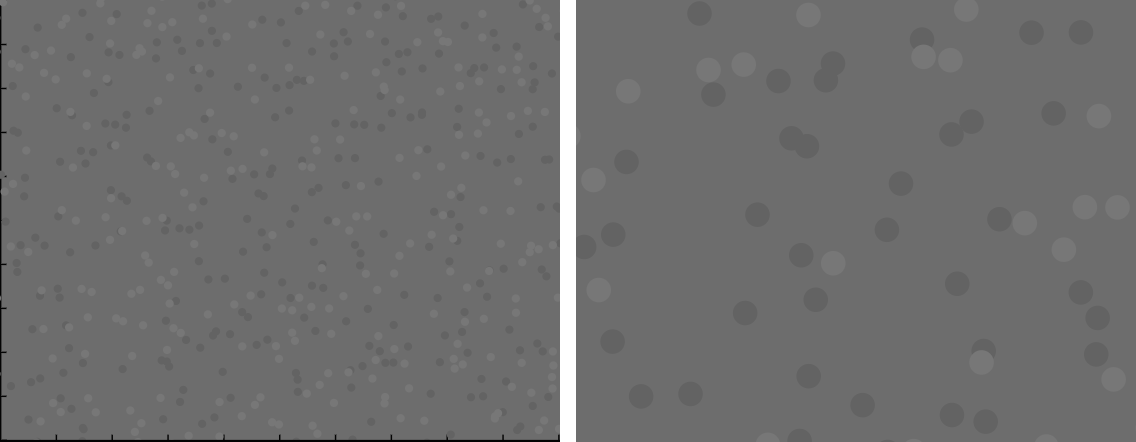
Left, the full canvas; right, a detail of the centre.
A Shadertoy shader for this pattern:

```glsl
// Faint light and dark dots scattered over a grey field, with black ticked axes on the left and bottom.

// Integer hash: three random values in 0..1 for a cell and dot index
vec3 hash3(ivec3 cell) {
    uvec3 v = uvec3(cell + 512) * 1664525u + 1013904223u;
    v.x += v.y * v.z; v.y += v.z * v.x; v.z += v.x * v.y;
    v ^= v >> 16u;
    v.x += v.y * v.z; v.y += v.z * v.x; v.z += v.x * v.y;
    return vec3(v >> 8u) / 16777216.0;
}

// Coverage of a shape from its signed distance, one pixel soft
float cover(float dist, float px) {
    return clamp(0.5 - dist / px, 0.0, 1.0);
}

// Signed distance to the nearest of evenly spaced tick lines
float tickLines(float x, float spacing) {
    return abs(x - spacing * round(x / spacing)) - 0.0013;
}

// Coverage of the scattered dots: x = dark, y = light
vec2 scatterDots(vec2 p, float px) {
    const float cellSize = 0.05;
    ivec2 home = ivec2(floor(p / cellSize));
    vec2 dots = vec2(0.0);
    for (int j = -1; j <= 1; j++)
    for (int i = -1; i <= 1; i++)
    for (int k = 0; k < 3; k++) {
        ivec2 cell = home + ivec2(i, j);
        vec3 rnd = hash3(ivec3(cell, k));
        vec2 center = (vec2(cell) + rnd.xy) * cellSize;
        float dot = cover(length(p - center) - 0.0073, px);
        if (rnd.z < 0.26) dots.x = max(dots.x, dot);
        else if (rnd.z < 0.53) dots.y = max(dots.y, dot);
    }
    return dots;
}

void mainImage(out vec4 fragColor, in vec2 fragCoord) {
    // Canvas width is one unit
    float px = 1.0 / iResolution.x;
    vec2 p = fragCoord * px;
    float height = iResolution.y * px;

    vec3 axisColor = vec3(0.01);
    vec3 color = vec3(0.428);

    // Left axis and the ticks of both axes
    float leftTicks = max(tickLines(p.y - 0.003, height * 0.0995), p.x - 0.0115);
    float bottomTicks = max(tickLines(p.x - 0.001, 0.0997), p.y - 0.013);
    float axes = min(p.x - 0.0025, min(leftTicks, bottomTicks));
    color = mix(color, axisColor, cover(axes, px));

    // Dots, light ones above dark ones
    vec2 dots = scatterDots(p, px);
    color = mix(color, vec3(0.387), dots.x);
    color = mix(color, vec3(0.466), dots.y);

    // Bottom axis stays unbroken
    color = mix(color, axisColor, cover(p.y - 0.0038, px));

    fragColor = vec4(color, 1.0);
}
```
